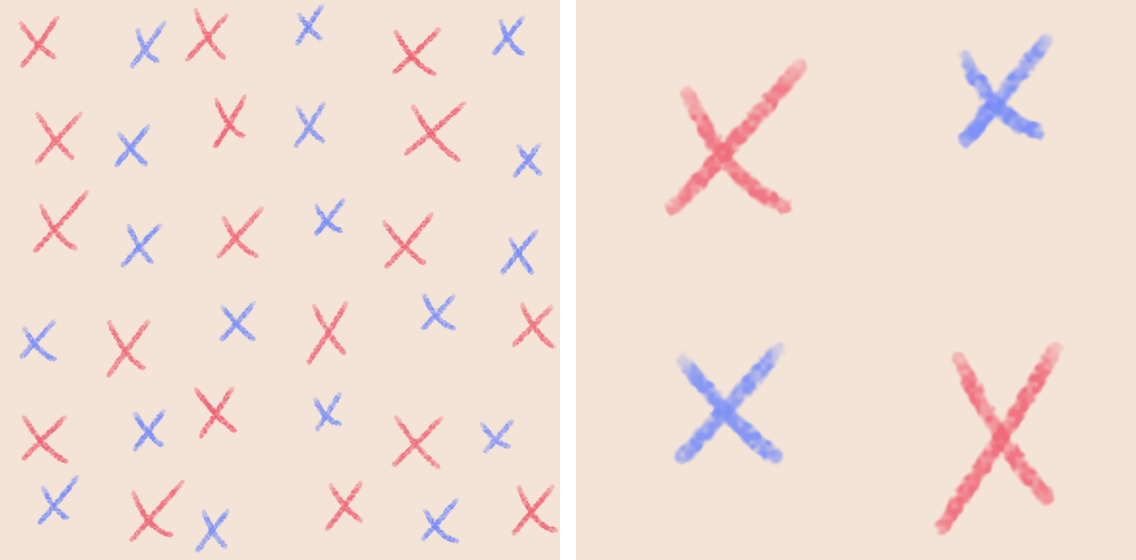
Left, the full canvas; right, a detail of the centre.
A Shadertoy shader for this pattern:

```glsl
// Scattered red and blue crayon crosses on warm cream paper.

const vec3 PAPER = vec3(0.957, 0.894, 0.843);
const vec3 RED_INK = vec3(0.935, 0.355, 0.435);
const vec3 BLUE_INK = vec3(0.455, 0.540, 0.975);
const float GRID = 6.0;            // crosses per side
const float SCATTER = 0.50;        // centre wander, in cells
const float MARGIN = 0.047;        // closest a centre gets to the border
const float RED_SIZE = 0.090;      // cross height, in canvas units
const float BLUE_SIZE = 0.064;
const float STROKE_RADIUS = 0.0046;
const float EDGE_SOFTNESS = 0.0015;
const float EDGE_ROUGHNESS = 0.0028;
const float GRAIN_SCALE = 290.0;   // crayon speckles across the canvas
const int CURVE_STEPS = 10;

float hash(vec2 p) {
    return fract(sin(dot(p, vec2(127.1, 311.7))) * 43758.545);
}

vec2 hash2(vec2 p) {
    return vec2(hash(p), hash(p + 47.3));
}

float valueNoise(vec2 p) {
    vec2 i = floor(p), f = fract(p);
    f = f * f * (3.0 - 2.0 * f);
    return mix(mix(hash(i), hash(i + vec2(1, 0)), f.x),
               mix(hash(i + vec2(0, 1)), hash(i + vec2(1, 1)), f.x), f.y);
}

vec2 bezier(vec2 a, vec2 b, vec2 c, float t) {
    return mix(mix(a, b, t), mix(b, c, t), t);
}

// Distance to a quadratic curve (x) and position along it (y).
vec2 curveDistance(vec2 p, vec2 a, vec2 b, vec2 c) {
    vec2 nearest = vec2(1e3, 0.0);
    vec2 start = a;
    for (int i = 1; i <= CURVE_STEPS; i++) {
        vec2 end = bezier(a, b, c, float(i) / float(CURVE_STEPS));
        vec2 along = end - start;
        float h = clamp(dot(p - start, along) / dot(along, along), 0.0, 1.0);
        float d = length(p - start - along * h);
        if (d < nearest.x) nearest = vec2(d, (float(i - 1) + h) / float(CURVE_STEPS));
        start = end;
    }
    return nearest;
}

// Crayon coverage: rough edge, pale speckles, fading tips.
float crayon(vec2 curve, float grain, float pixel) {
    float t = curve.y;
    float tip = smoothstep(-0.06, 0.16, t) * smoothstep(-0.10, 0.08, 1.0 - t);
    float radius = STROKE_RADIUS * mix(0.82, 1.0, tip);
    float soft = EDGE_SOFTNESS + 0.5 * pixel;
    float d = curve.x + (0.5 - grain) * EDGE_ROUGHNESS;
    float body = 1.0 - smoothstep(radius - soft, radius + soft, d);
    return body * mix(0.55, 0.92, smoothstep(0.15, 0.75, grain)) * mix(0.35, 1.0, tip);
}

// Two hand-drawn strokes; p is relative to the centre of the cross.
float crossInk(vec2 p, float size, vec2 id, float grain, float pixel) {
    vec2 wobbleA = (hash2(id + 3.1) - 0.5) * 0.24;
    vec2 wobbleB = (hash2(id + 8.7) - 0.5) * 0.20;
    vec2 wobbleC = (hash2(id + 15.2) - 0.5) * 0.20;

    // Long stroke, from the upper right to the lower left.
    vec2 top = vec2(0.43, 0.50) + wobbleA;
    vec2 bottom = vec2(-0.40, -0.48) + wobbleB;
    vec2 middle = 0.5 * (top + bottom) + vec2(0.05, -0.03) * (hash(id + 21.4) - 0.3);
    vec2 rising = curveDistance(p, top * size, middle * size, bottom * size);

    // Short stroke, from the upper left, hooking to the lower right.
    vec2 left = vec2(-0.35, 0.42) + wobbleC;
    vec2 right = vec2(0.35, -0.42) + wobbleB.yx;
    float bend = mix(0.25, 1.0, hash(id + 29.6));
    vec2 hook = 0.5 * (left + right) + vec2(-0.06, -0.34) * bend;
    vec2 falling = curveDistance(p, left * size, hook * size, right * size);

    float a = crayon(rising, grain, pixel);
    float b = crayon(falling, grain, pixel);
    return (1.0 - (1.0 - a) * (1.0 - b)) * mix(0.86, 1.0, hash(id + 36.8));
}

void mainImage(out vec4 fragColor, in vec2 fragCoord) {
    float pixel = 1.0 / min(iResolution.x, iResolution.y);
    vec2 uv = fragCoord * pixel;
    float grain = mix(valueNoise(uv * GRAIN_SCALE),
                      valueNoise(uv * GRAIN_SCALE * 0.53 + 9.0), 0.3);
    vec3 color = PAPER;

    // Crosses from this cell and its neighbours.
    vec2 cell = floor(uv * GRID);
    for (int y = -1; y <= 1; y++) {
        for (int x = -1; x <= 1; x++) {
            vec2 id = cell + vec2(x, y);
            if (any(lessThan(id, vec2(0))) || any(greaterThanEqual(id, vec2(GRID)))) continue;

            // Colours alternate along each row from a random start.
            bool isRed = mod(id.x + floor(2.0 * hash(vec2(id.y, 5.3))), 2.0) < 0.5;
            float size = (isRed ? RED_SIZE : BLUE_SIZE) * mix(0.90, 1.10, hash(id + 41.9));
            vec2 center = (id + 0.5 + (hash2(id + 1.7) - 0.5) * SCATTER) / GRID;
            vec2 p = uv - clamp(center, MARGIN, 1.0 - MARGIN);
            if (length(p) > size) continue;

            float ink = crossInk(p, size, id, grain, pixel);
            color = mix(color, isRed ? RED_INK : BLUE_INK, ink);
        }
    }
    fragColor = vec4(color, 1.0);
}
```
